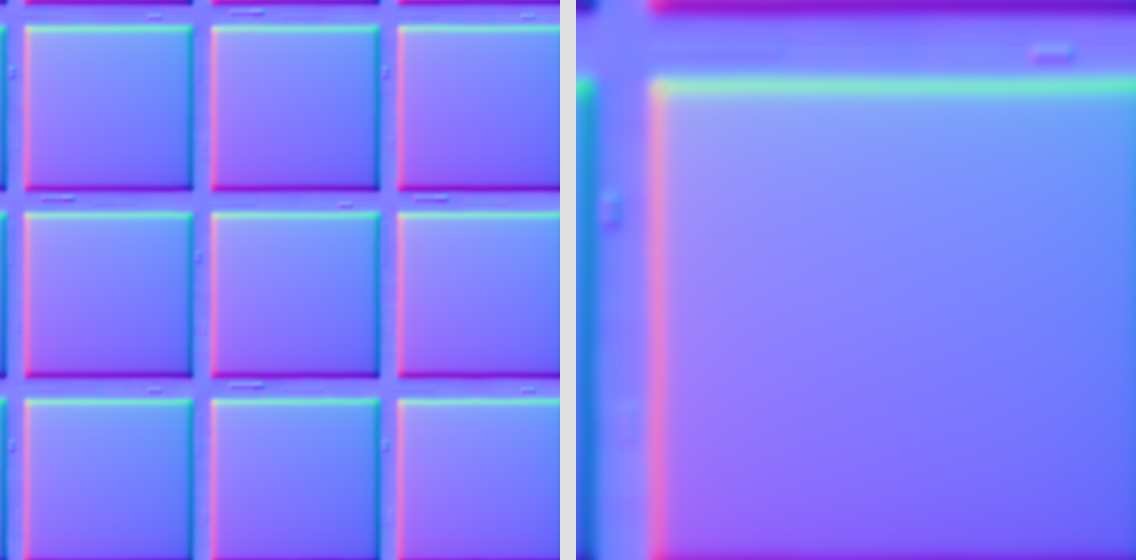
Left, the full canvas; right, a detail of the centre.
Give the GLSL for this texture map, as a Shadertoy shader.

```glsl
// Normal map of pillowed square tiles with soft bevels and worn joints.

const float REPEATS = 3.0;                  // tiles across and down
const vec2  JOINT = vec2(0.084, 0.082);     // first joint centre, in tile units
const vec2  HALF_TILE = vec2(0.440, 0.430); // tile centre to bevel crest
const float BEVEL_WIDTH = 0.026;
const float BEVEL_SLOPE = 0.35;
const float TAIL_SLOPE = 0.22;              // soft foot of the bevel in the joint
const float TAIL_WIDTH = 0.030;
const vec2  PILLOW_LINEAR = vec2(0.18, 0.21);
const float PILLOW_RIM = 0.13;
const float TILT = 0.035;                   // variation between tiles
const float EDGE_WEAR = 0.005;
const float GROUT_ROUGHNESS = 0.09;
const float MARK_SLOPE = 0.50;

float hash(vec2 p) {
    vec3 h = fract(vec3(p.xyx) * 0.1031);
    h += dot(h, h.yzx + 33.33);
    return fract((h.x + h.y) * h.z);
}

float noise(vec2 p) {
    vec2 i = floor(p), f = fract(p);
    f = f * f * (3.0 - 2.0 * f);
    return mix(mix(hash(i), hash(i + vec2(1, 0)), f.x),
               mix(hash(i + vec2(0, 1)), hash(i + vec2(1, 1)), f.x), f.y);
}

// Slope of a raised capsule lying along x.
vec2 capsuleSlope(vec2 p, float halfLength, float radius) {
    p.x -= clamp(p.x, -halfLength, halfLength);
    p /= radius;
    return -p * exp(-dot(p, p));
}

// Marks on one joint segment: x runs along the joint, y across it.
vec2 jointMarks(vec2 p, vec2 id, bool upright) {
    bool odd = mod(id.x + id.y, 2.0) > 0.5;
    float jitter = hash(mod(id, 2.0) + (upright ? 17.0 : 5.0)) - 0.5;
    p += vec2(0.03, 0.008) * jitter;
    vec2 slope;
    if (upright) {
        slope = odd ? 0.4 * capsuleSlope(p - vec2(0.32, -0.022), 0.10, 0.018)
                    : capsuleSlope(p - vec2(0.38, -0.022), 0.012, 0.020);
        slope += 0.3 * capsuleSlope(p - vec2(0.76, 0.012), 0.02, 0.018);
    } else {
        slope = odd ? capsuleSlope(p - vec2(0.32, -0.016), 0.075, 0.018)
                      + 0.6 * capsuleSlope(p - vec2(0.37, -0.016), 0.01, 0.018)
                    : capsuleSlope(p - vec2(0.84, 0.012), 0.022, 0.016);
        slope += 0.25 * capsuleSlope(p - vec2(odd ? 0.62 : 0.24, 0.005), 0.10, 0.016);
    }
    return MARK_SLOPE * slope;
}

// Bevel steepness at signed distance d from the crest, positive outside.
vec2 bevelProfile(vec2 d) {
    vec2 crest = exp(-d * d / (BEVEL_WIDTH * BEVEL_WIDTH));
    vec2 foot = exp(-max(d, 0.0) / TAIL_WIDTH) * smoothstep(-0.03, 0.02, d);
    return BEVEL_SLOPE * crest + TAIL_SLOPE * foot;
}

void mainImage(out vec4 fragColor, in vec2 fragCoord) {
    vec2 uv = fragCoord / iResolution.xy;
    vec2 p = vec2(uv.x, 1.0 - uv.y) * REPEATS;   // y runs down
    vec2 grid = p - JOINT;
    vec2 tile = floor(grid);
    vec2 q = fract(grid) - 0.5;

    // Distances to the tile sides, with slightly wavy edges
    vec2 wear = vec2(noise(p * vec2(2.0, 9.0)), noise(p.yx * vec2(2.0, 9.0) + 40.0));
    vec2 d = abs(q) - HALF_TILE + EDGE_WEAR * (wear - 0.5);
    vec2 inside = 1.0 - smoothstep(-0.012, 0.032, d);
    float onTile = inside.x * inside.y;

    // Pillowed face and bevels
    vec2 t = min(abs(q) / HALF_TILE, 1.0);
    vec2 pillow = PILLOW_LINEAR * t + PILLOW_RIM * pow(t, vec2(5.0));
    vec2 slope = -sign(q) * (pillow * onTile + bevelProfile(d) * inside.yx);
    vec2 tilt = vec2(hash(tile + 3.0), hash(tile + 71.0)) - 0.5;
    slope += 2.0 * TILT * tilt * onTile;

    // Joint grain and worn marks
    vec2 grain = vec2(noise(p * vec2(22.0, 7.0)), noise(p * vec2(7.0, 22.0) + 9.0));
    vec2 marks = GROUT_ROUGHNESS * (grain - 0.5);
    vec2 nearest = floor(grid + 0.5);
    vec2 across = grid - nearest;
    vec2 cell = floor(p), along = fract(p);
    marks += jointMarks(vec2(along.x, across.y), vec2(cell.x, nearest.y), false);
    marks += jointMarks(vec2(along.y, across.x), vec2(nearest.x, cell.y), true).yx;
    slope += marks * (1.0 - onTile);

    // Encode the unit normal as colour
    slope *= min(1.0, 0.85 / max(length(slope), 0.001));
    vec3 normal = vec3(slope, sqrt(1.0 - dot(slope, slope)));
    fragColor = vec4(0.5 + 0.5 * normal, 1.0);
}
```
